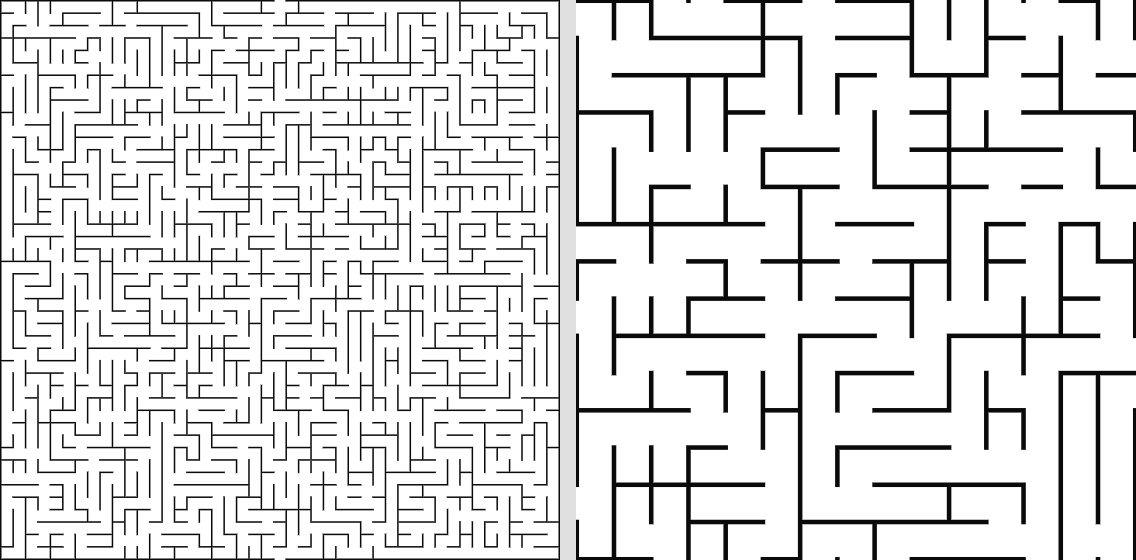
Left, the full canvas; right, a detail of the centre.
A Shadertoy shader for this pattern:

```glsl
// Square maze of thin black walls on white, with a gateway at the top and bottom.

const float CELLS = 45.0;
const float WALL = 0.122; // wall thickness in cells

float hash(vec2 p) {
    return fract(sin(dot(p, vec2(127.1, 311.7))) * 43758.5453);
}

// Headings: 0 east, 1 north, 2 west, 3 south
vec2 heading(int d) {
    float along = d < 2 ? 1.0 : -1.0;
    return (d & 1) == 0 ? vec2(along, 0.0) : vec2(0.0, along);
}

bool inside(vec2 post) {
    return all(greaterThan(post, vec2(0.5))) && all(lessThan(post, vec2(CELLS - 0.5)));
}

// Even posts grow a wall in any direction
int freeGrowth(vec2 post) {
    return inside(post) ? int(hash(post) * 4.0) : -1;
}

// Odd posts look at their even neighbours first
int carefulGrowth(vec2 post) {
    if (!inside(post)) return -1;
    int start = int(hash(post) * 4.0);
    float whim = hash(post + 71.3);
    for (int i = 0; i < 8; i++) {
        int d = (start + i) & 3;
        // The first round only extends straight runs
        bool straight = freeGrowth(post - heading(d)) == d;
        if (i < 4 && !(straight && whim < 0.6)) continue;
        int ahead = freeGrowth(post + heading(d));
        // Seldom repeat a wall that is already there
        if (ahead == ((d + 2) & 3) && whim < 0.75) continue;
        // Never seal off a single cell
        bool turns = ahead >= 0 && ((ahead ^ d) & 1) == 1;
        if (turns && freeGrowth(post + heading(ahead)) == ((ahead + 2) & 3)) continue;
        return d;
    }
    return -1;
}

int growth(vec2 post) {
    return mod(post.x + post.y, 2.0) < 0.5 ? freeGrowth(post) : carefulGrowth(post);
}

bool hasWall(vec2 a, int d, int ownGrowth) {
    vec2 b = a + heading(d);
    if (any(lessThan(b, vec2(0.0))) || any(greaterThan(b, vec2(CELLS)))) return false;
    // Outer frame with its two gateways
    if (a.x == b.x && (a.x == 0.0 || a.x == CELLS)) return true;
    if (a.y == b.y && (a.y == 0.0 || a.y == CELLS)) return min(a.x, b.x) != 22.0;
    return ownGrowth == d || growth(b) == ((d + 2) & 3);
}

void mainImage(out vec4 fragColor, in vec2 fragCoord) {
    // Grid coordinates, with room for the full thickness of the frame
    float scale = (CELLS + WALL) / min(iResolution.x, iResolution.y);
    vec2 p = (fragCoord - 0.5 * iResolution.xy) * scale + 0.5 * CELLS;

    // Distance to the half walls that meet at the nearest post
    vec2 post = clamp(floor(p + 0.5), 0.0, CELLS);
    vec2 q = p - post;
    int ownGrowth = growth(post);
    float dist = 1.0;
    for (int d = 0; d < 4; d++) {
        if (!hasWall(post, d, ownGrowth)) continue;
        vec2 dir = heading(d);
        float across = abs(dot(q, vec2(-dir.y, dir.x)));
        dist = min(dist, max(across, -dot(q, dir)));
    }

    float ink = clamp(0.5 + (0.5 * WALL - dist) / scale, 0.0, 1.0);
    fragColor = vec4(mix(vec3(1.0), vec3(0.04), ink), 1.0);
}
```
